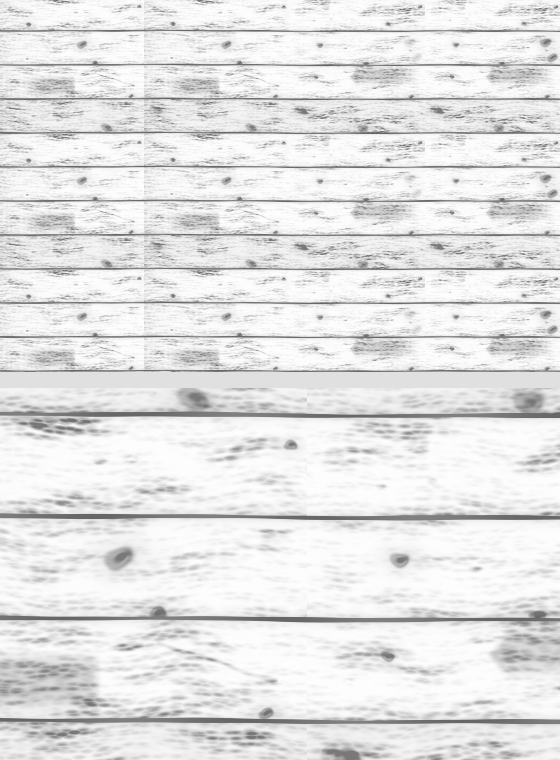
Top: the whole. Bottom: its middle third, enlarged.
Give the GLSL for this texture, as a Shadertoy shader.

```glsl
vec2 hash2(vec2 p) {
    return fract(sin(vec2(dot(p, vec2(127.1, 311.7)), dot(p, vec2(269.5, 183.3)))) * 43758.5);
}

// Distance to the nearest scattered cell point
float cells(vec2 p) {
    vec2 cell = floor(p), f = fract(p);
    float nearest = 4.0;
    for (int j = -1; j <= 1; j++)
        for (int i = -1; i <= 1; i++) {
            vec2 o = vec2(i, j);
            vec2 d = o + hash2(cell + o) - f;
            nearest = min(nearest, dot(d, d));
        }
    return sqrt(nearest);
}

// Soft oval with a darker off-centre heart and a halo along the grain
float knot(vec2 p, vec2 centre, float radius) {
    vec2 d = (p - centre) / radius;
    d.y += 0.25 * sin(d.x * 1.5 + centre.x * 5.0);
    float r = length(d * vec2(0.8, 1.1));
    float body = (1.0 - smoothstep(0.5, 1.3, r)) * (0.30 + 0.07 * sin(r * 9.0 + d.x));
    float heart = 0.22 * (1.0 - smoothstep(0.1, 0.6, length(d * vec2(0.7, 1.3) - vec2(0.2, -0.2))));
    return body + heart + 0.07 * exp(-dot(d * vec2(0.4, 0.6), d * vec2(0.4, 0.6)));
}

float segment(vec2 p, vec2 a, vec2 b) {
    vec2 ab = b - a;
    return length(p - a - ab * clamp(dot(p - a, ab) / dot(ab, ab), 0.0, 1.0));
}

// Box with soft ends: x range, y range, softness
float softBox(vec2 p, vec2 xs, vec2 ys, vec2 soft) {
    vec2 lo = smoothstep(-soft, soft, p - vec2(xs.x, ys.x));
    vec2 hi = smoothstep(-soft, soft, vec2(xs.y, ys.y) - p);
    return lo.x * lo.y * hi.x * hi.y;
}

void mainImage(out vec4 fragColor, in vec2 fragCoord) {
    // Plank heights: x from the left, row counted down from the top
    vec2 uv = fragCoord / iResolution.xy;
    float x = uv.x * 16.48;
    float row = (1.0 - uv.y) * 10.94 + 0.09;
    float pixel = 10.94 / iResolution.y;
    row -= 0.008 * sin(x * 0.7 + 1.0) + 0.005 * sin(x * 2.3) + 0.02 * (uv.x - 0.5);

    // Two tiles of one board set on the left, two of another on the right
    float side = step(8.5, x);
    float span = mix(4.25, 4.0, side);
    float along = x - 8.5 * side;
    float second = step(span, along);
    float kind = mod(floor(row), 4.0);
    vec2 p = vec2(along - span * second, fract(row));
    vec2 q = p + vec2(17.0 * kind + 83.0 * side, 5.0 * kind);
    q.y += 0.03 * sin(q.x * 1.9) + 0.015 * sin(q.x * 5.3);

    // Long fibres broken by fine speckle
    float fibre = 1.0 - smoothstep(0.1, 0.7, cells(q * vec2(1.6, 15.0)));
    float speckle = 1.0 - smoothstep(0.1, 0.75, cells(q * vec2(8.0, 21.0) + 7.0));
    float streak = fibre * 0.45 + speckle * 0.3 + fibre * speckle * 0.5;

    // Worn patches, fading out at the ends of each board
    float smear = 1.0 - smoothstep(0.05, 0.48, cells(q * vec2(0.65, 2.6) + 0.12 * sin(q.yx * 7.0)));
    smear *= smoothstep(0.0, 0.5, p.x) * smoothstep(0.0, 0.5, span - p.x);
    float wear = kind > 2.5 ? 0.42 : kind > 1.5 ? 0.24 : kind > 0.5 ? 0.18 : 0.30;
    float ink = smear * streak * wear + 0.035 * streak * streak;
    ink += (1.0 - side) * exp(-p.x * 1.8) * (0.025 + 0.10 * streak);
    ink += 0.13 * streak * smoothstep(0.7, 1.0, p.y) * (0.5 + 0.5 * sin(q.x * 2.1));
    ink += kind > 2.5 ? 0.03 + 0.05 * streak : 0.0;

    // Knots and stains of each board
    if (kind < 0.5) {
        ink += knot(p, vec2(mix(0.84, 2.92, side), 0.8), 0.065);
        ink += knot(p, vec2(mix(4.1, 3.86, side), 0.3), 0.055);
        ink += 0.35 * streak * softBox(p, vec2(3.2, 4.1), vec2(0.3, 0.55), vec2(0.3, 0.12)) * side;
        ink += 0.28 * streak * softBox(p, vec2(1.2, 2.5), vec2(0.04, 0.2), vec2(0.4, 0.08)) * (1.0 - side);
    } else if (kind < 1.5) {
        ink += knot(p, vec2(mix(2.42, 0.92, side), 0.4), mix(0.12, 0.08, side));
        ink += knot(p, vec2(mix(2.8, 2.27, side), 0.96), 0.07);
        float bold = side * mix(0.3, 1.0, second);
        ink += bold * (knot(p, vec2(3.56, 0.32), 0.14) + knot(p, vec2(3.76, 0.78), 0.13));
        ink += 0.32 * side * streak * softBox(p, vec2(1.1, 2.05), vec2(0.40, 0.46), vec2(0.1, 0.03));
    } else if (kind < 2.5) {
        float square = softBox(p, vec2(0.95, 2.3), vec2(0.4, 0.86), vec2(0.35, 0.12))
                     * (1.0 - smoothstep(2.14, 2.26, p.x));
        float notch = 1.75 + 0.7 * abs(p.y - 0.35);
        float wedge = smoothstep(notch, notch + 0.12, p.x)
                    * softBox(p, vec2(1.6, 3.5), vec2(0.12, 0.5), vec2(0.4, 0.14));
        ink += mix(square, wedge, side) * (0.14 + 0.22 * streak);
        ink += knot(p, vec2(mix(3.86, 3.6, side), 0.93), 0.06);
        ink += side * knot(p, vec2(0.8, 0.35), 0.055);
        float crack = segment(p, vec2(2.8, 0.25), vec2(3.98, 0.62) + 0.03 * sin(p.x * 9.0));
        ink += 0.2 * (1.0 - side) * (0.3 + streak) * (1.0 - smoothstep(0.0, 0.035, crack));
    } else {
        float bold = mix(0.6 * second, 1.0, side);
        ink += bold * (knot(p, vec2(0.42, 0.37), 0.11) + 0.4 * knot(p, vec2(0.24, 0.31), 0.08));
        ink += 0.8 * knot(p, vec2(mix(3.15, 2.19, side), 0.85), 0.13);
    }

    // Small dashes and nail specks
    for (int i = 0; i < 5; i++) {
        vec2 h = hash2(vec2(float(i) + 3.0, kind + 9.0 * side));
        vec2 d = (p - vec2(h.x * span, 0.1 + 0.8 * h.y)) * vec2(0.12 + 0.8 * h.y, 1.0);
        ink += 0.25 * streak * (1.0 - smoothstep(0.01, 0.05, length(d)));
    }

    // Dark gap between planks with a soft shadow
    float gap = abs(fract(row + 0.5) - 0.5);
    float halfWidth = 0.020 + 0.004 * sin(x * 1.7 + floor(row + 0.5) * 2.0) + 0.002 * sin(x * 6.1);
    float shade = 0.993 - min(ink, 0.52) - 0.13 * exp(-gap * 28.0);
    float line = 1.0 - smoothstep(halfWidth - 0.6 * pixel, halfWidth + 0.6 * pixel, gap);
    shade = mix(shade, 0.45 + 0.05 * sin(x * 2.9 + floor(row + 0.5)), line);
    fragColor = vec4(vec3(clamp(shade, 0.0, 1.0)), 1.0);
}
```
